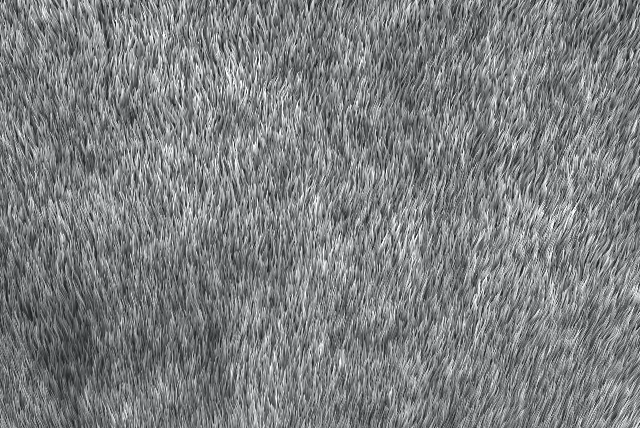
A WebGL 2 fragment shader for this texture:

```glsl
#version 300 es
precision highp float;
// Dense grey fur: overlapping tapered hairs that fan out from below.

uniform vec2 u_resolution;
out vec4 fragColor;

// Three random values in 0..1 for an integer cell and seed.
vec3 hash3(ivec2 cell, int seed) {
    uvec3 v = uvec3(ivec3(cell, seed)) * 1664525u + 1013904223u;
    v.x += v.y * v.z; v.y += v.z * v.x; v.z += v.x * v.y;
    v ^= v >> 16u;
    v.x += v.y * v.z; v.y += v.z * v.x; v.z += v.x * v.y;
    return vec3(v >> 8u) / 16777216.0;
}

float cornerGradient(ivec2 cell, vec2 offset) {
    float angle = 6.2832 * hash3(cell, 7).x;
    return dot(vec2(cos(angle), sin(angle)), offset);
}

// Gradient noise, roughly -0.7..0.7.
float gradientNoise(vec2 p) {
    ivec2 i = ivec2(floor(p));
    vec2 f = fract(p);
    vec2 s = f * f * f * (f * (f * 6.0 - 15.0) + 10.0);
    float low = mix(cornerGradient(i, f),
                    cornerGradient(i + ivec2(1, 0), f - vec2(1.0, 0.0)), s.x);
    float high = mix(cornerGradient(i + ivec2(0, 1), f - vec2(0.0, 1.0)),
                     cornerGradient(i + ivec2(1, 1), f - vec2(1.0)), s.x);
    return mix(low, high, s.y);
}

float softSpot(vec2 p, vec2 centre, vec2 size) {
    vec2 q = (p - centre) / size;
    return exp(-dot(q, q));
}

// Broad patches of light and shade over the pile.
float pileLight(vec2 p) {
    float light = 1.0 + 0.22 * gradientNoise(p * 3.0 + 4.3)
                      + 0.24 * gradientNoise(p * 9.0);
    light -= 0.26 * softSpot(p, vec2(0.12, 0.16), vec2(0.42, 0.25));
    light -= 0.20 * softSpot(p, vec2(1.03, 0.82), vec2(0.16, 0.14));
    light += 0.10 * softSpot(p, vec2(0.55, 0.72), vec2(0.5, 0.3));
    light += 0.08 * softSpot(p, vec2(1.3, 0.55), vec2(0.3, 0.4));
    return light;
}

void main() {
    vec2 p = gl_FragCoord.xy / u_resolution.y;

    // Fur space: hairs run along y, fanning left and right, with waviness.
    float stretch = (p.y + 1.8) / 2.3;
    vec2 fur = vec2((p.x - 0.5) / stretch, p.y);
    fur.x += 0.018 * gradientNoise(p * 6.0) + 0.004 * gradientNoise(p * 22.0);
    float pixel = 1.0 / (u_resolution.y * stretch);

    float tuft = gradientNoise(fur * vec2(48.0, 17.0));
    float light = pileLight(p) + 0.30 * tuft;

    // Shadowed underfur, then hairs from the back row to the front row.
    float tone = 0.13;
    vec2 cellSize = vec2(0.004, 0.009);
    ivec2 home = ivec2(floor(fur / cellSize));
    for (int row = 0; row <= 5; row++) {
        for (int column = -3; column <= 3; column++) {
            ivec2 cell = home + ivec2(column, -row);
            vec3 place = hash3(cell, 1);
            vec3 look = hash3(cell, 2);
            vec2 local = fur - (vec2(cell) + place.xy) * cellSize;

            float hairLength = mix(0.022, 0.045, place.z);
            float t = local.y / hairLength;
            if (t < 0.0 || t > 1.0) continue;

            // Each hair leans and curves by its own amount.
            float tilt = (look.x - 0.5) * 0.5;
            float side = local.x - tilt * local.y * mix(0.5, 1.0, t);
            float halfWidth = mix(0.0012, 0.0021, look.y) * (1.0 - t * t);
            float cover = clamp((halfWidth - abs(side)) / pixel + 0.5, 0.0, 1.0);
            cover *= smoothstep(0.0, 0.15, t) * (1.0 - smoothstep(0.8, 1.0, t));

            // Dark at the root, pale towards the tip.
            float hairTone = mix(0.34, 1.04, look.z) * (0.45 + 0.65 * t);
            tone = mix(tone, hairTone * light, cover);
        }
    }

    // Neutral grey with a faint cool cast.
    vec3 colour = vec3(tone) + vec3(-0.007, 0.003, 0.008);
    fragColor = vec4(clamp(colour, 0.0, 1.0), 1.0);
}
```
